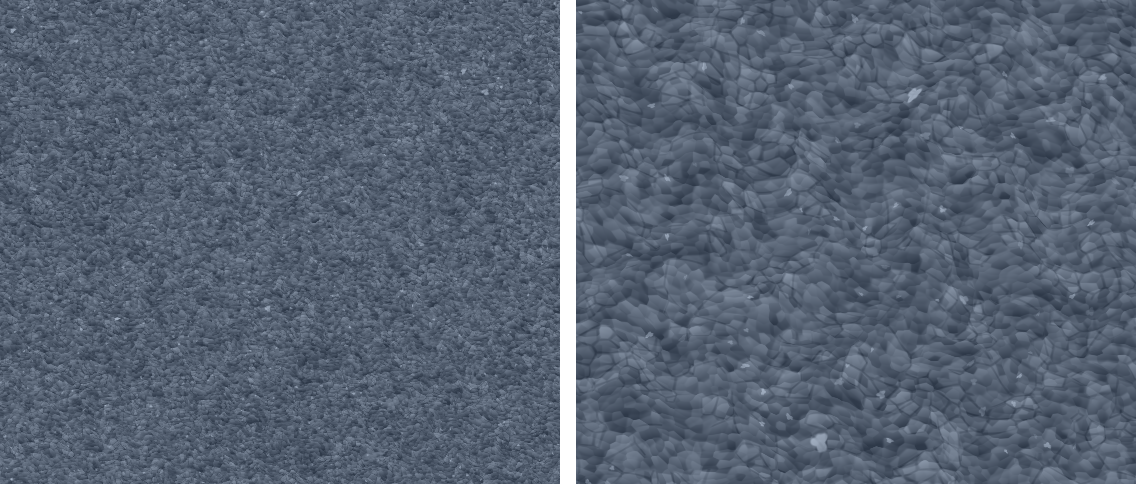
Left: the whole. Right: its middle third, enlarged.
A WebGL 2 fragment shader for this texture:

```glsl
#version 300 es
precision highp float;
// Blue-grey compacted stone surface: three sizes of soft cellular grain
// carry tone, relief and dark broken crevices; scattered irregular blobs
// add glinting specks, dull flakes and a few pale chips.

uniform vec2 u_resolution;
out vec4 fragColor;

vec3 hash(vec2 p) {
  vec3 q = fract(p.xyx * vec3(0.1031, 0.1030, 0.0973));
  q += dot(q, q.yxz + 33.33);
  return fract((q.xxy + q.yzz) * q.zyx);
}

mat2 rotation(float a) {
  return mat2(cos(a), sin(a), -sin(a), cos(a));
}

// Soft cellular noise: x = grain tone, y = slope to the light, z = gap width
vec3 grains(vec2 p, float seed) {
  vec2 cell = floor(p), light = vec2(-0.5, 0.85);
  float nearest = 9.0, second = 9.0, total = 0.0;
  vec2 sum = vec2(0.0);
  for (int y = -1; y <= 1; y++) {
    for (int x = -1; x <= 1; x++) {
      vec2 id = cell + vec2(x, y);
      vec3 h = hash(id + seed);
      vec2 offset = p - id - h.xy;
      float d = length(offset);
      second = min(second, max(nearest, d));
      nearest = min(nearest, d);
      float weight = exp(-14.0 * d * d);
      sum += weight * vec2(h.z - 0.5, dot(offset, light));
      total += weight;
    }
  }
  return vec3(sum / total, second - nearest);
}

// Irregular blobs in a random share of the cells; radius in canvas heights
float scatter(vec2 p, float scale, float chance, float radius, float seed) {
  vec2 cell = floor(p * scale);
  float soft = 0.7 / u_resolution.y + radius * 0.12, cover = 0.0;
  for (int y = -1; y <= 1; y++) {
    for (int x = -1; x <= 1; x++) {
      vec2 id = cell + vec2(x, y);
      vec3 h = hash(id + seed);
      if (h.z > chance) continue;
      vec3 form = hash(id + seed + 57.0);
      vec2 q = rotation(6.28 * form.x) * (p - (id + h.xy) / scale);
      q.y *= 1.0 + 1.3 * form.y;
      float angle = atan(q.y, q.x);
      float wobble = 1.0 + 0.2 * sin(3.0 * angle + 20.0 * form.z)
                         + 0.12 * sin(5.0 * angle + 40.0 * form.y);
      float r = radius * (0.6 + 0.7 * form.z) * wobble;
      float blob = 1.0 - smoothstep(r - soft, r + soft, length(q));
      cover = max(cover, blob * (0.3 + 0.7 * h.z / chance));
    }
  }
  return cover;
}

void main() {
  vec2 p = gl_FragCoord.xy / u_resolution.y;

  // Grain runs slightly flat and falls to the right
  vec2 g = rotation(0.3) * p;
  g += 0.003 * sin(g.yx * vec2(71.0, 83.0) + 2.0 * sin(g * 37.0));
  g *= vec2(0.82, 1.12);
  vec3 coarse = grains(g * 42.0, 11.0);
  vec3 medium = grains(g * 92.0, 143.0);
  vec3 fine = grains(g * 190.0, 301.0);

  // Broad uneven shade
  float shade = sin(p.x * 5.1 + 1.7 * sin(p.y * 4.3) + 0.6)
              * sin(p.y * 6.7 + 1.3 * sin(p.x * 3.9))
              + 0.5 * sin(p.x * 17.0 + 2.0 * sin(p.y * 13.0));
  float value = 0.335 + 0.008 * shade;

  // Tone and relief of the grains
  value += 0.065 * coarse.x + 0.12 * medium.x + 0.13 * fine.x;
  value += 0.03 * coarse.y + 0.06 * medium.y + 0.05 * fine.y;

  // Crevices, open only beside some of the coarse grains
  float open = smoothstep(0.0, 0.3, coarse.x + 0.5 * medium.x);
  float crevice = 1.0 - smoothstep(0.02, 0.22, medium.z);
  float crack = 1.0 - smoothstep(0.01, 0.09, coarse.z);
  value -= 0.075 * crevice * open;
  value -= 0.06 * crack * smoothstep(-0.05, 0.25, medium.x);

  // Dull flakes cover the grain, specks and chips glint above it
  float flake = scatter(p, 11.0, 0.24, 0.010, 17.0);
  value = mix(value, 0.43 + 0.3 * (value - 0.335), 0.75 * flake);
  value += 0.21 * scatter(p, 68.0, 0.14, 0.0024, 211.0);
  float chip = scatter(p, 7.0, 0.17, 0.0065, 419.0);
  value = mix(value, 0.64 + 0.3 * (value - 0.335), chip);

  value = max(value, 0.18);
  vec3 tint = vec3(0.0, 0.044, 0.108) + vec3(0.0, 0.02, 0.04) * (value - 0.25);
  fragColor = vec4(value + tint, 1.0);
}
```
